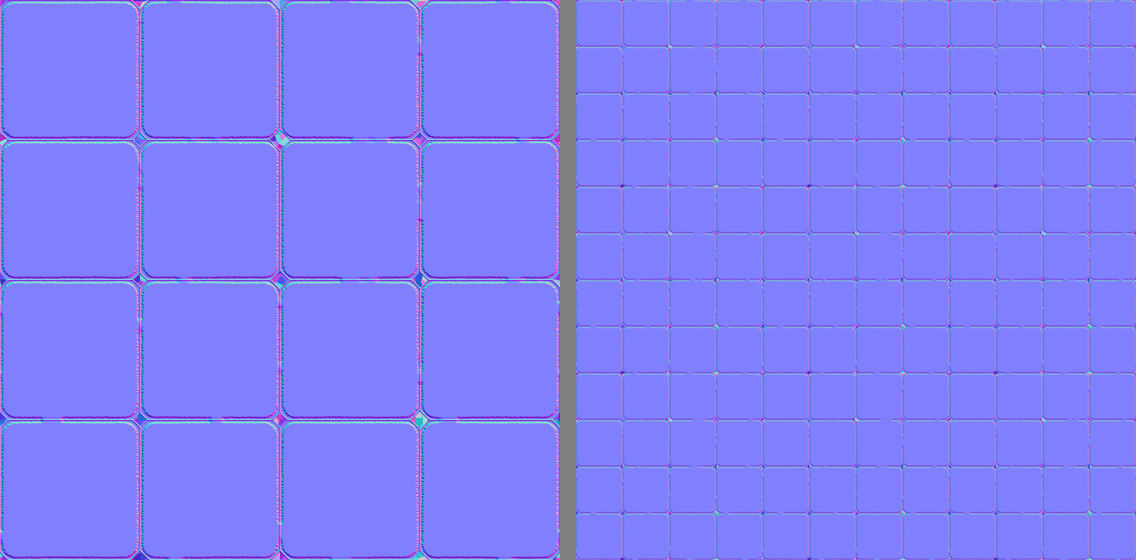
Left, the tile; right, the same tile 3 across and 3 down.
This texture map is drawn by a Shadertoy shader. Its source:

```glsl
// Tangent-space normal map of a 4 x 4 grid of flat rounded tiles with worn joints.
// A height field (bevels, joint ridge, diamond at each crossing) is differentiated;
// wrapped cellular noise chips the edges and layered sines fade parts of the joints.

const float TAU = 6.2831853;
const float TILES = 4.0;          // repeats across and down
const float GRIT_CELLS = 256.0;   // chips across the canvas
const float FACET_CELLS = 80.0;   // facets across the canvas
const float JOINT_HALF = 0.018;   // lengths below are in tile widths
const float CORNER_RADIUS = 0.095;
const float BEVEL = 0.007;
const float TILE_HEIGHT = 0.019;
const float RIDGE_HEIGHT = 0.007;

vec2 hash22(vec2 p) {
    vec3 h = fract(vec3(p.xyx) * vec3(0.1031, 0.1030, 0.0973));
    h += dot(h, h.yzx + 33.33);
    return fract((h.xx + h.yz) * h.zy);
}

// Wrapped cellular noise: xy = random pair of the nearest cell, z = distance to it
vec3 cellular(vec2 uv, float period) {
    vec2 p = uv * period, base = floor(p);
    vec3 nearest = vec3(0.0, 0.0, 9.0);
    for (int y = -1; y <= 1; y++)
    for (int x = -1; x <= 1; x++) {
        vec2 cell = base + vec2(x, y);
        vec2 id = mod(cell, period);
        float dist = length(cell + hash22(id) - p);
        if (dist < nearest.z) nearest = vec3(hash22(id + 41.0), dist);
    }
    return nearest;
}

float roundBox(vec2 p, float halfSize, float radius) {
    vec2 q = abs(p) - halfSize + radius;
    return length(max(q, 0.0)) + min(max(q.x, q.y), 0.0) - radius;
}

// Periodic sum of sines along a joint
float waves(float along, float phase) {
    return sin(TAU * (3.0 * along + phase)) + sin(TAU * (7.0 * along + 2.7 * phase))
         + 0.5 * sin(TAU * (17.0 * along + 5.1 * phase));
}

// Distance from a point to the nearest vertical and horizontal joint
vec2 jointDistance(vec2 p) {
    return 0.5 - abs(fract(p) - 0.5);
}

float diamondSize(vec2 crossing) {
    return mix(0.052, 0.080, hash22(crossing + 7.0).x);
}

float surfaceHeight(vec2 uv) {
    vec2 p = uv * TILES;
    vec2 e = jointDistance(p);
    vec2 nearestJoint = floor(p + 0.5);
    vec2 crossing = mod(nearestJoint, TILES);
    vec2 quadrant = step(nearestJoint, p);
    float diagonal = e.x + e.y;
    float vertical = smoothstep(-0.02, 0.02, e.y - e.x);

    // Wear along each joint, kept away from the crossings
    float waveX = waves(uv.x, hash22(vec2(crossing.y, 11.0)).x);
    float waveY = waves(uv.y, hash22(vec2(crossing.x, 23.0)).y);
    float wave = mix(waveX, waveY, vertical);
    float wear = mix(0.12, 1.0, smoothstep(-1.7, -1.1, wave));
    float depth = mix(1.0, wear, smoothstep(0.10, 0.18, diagonal));

    // Chipped tile edge
    float chip = cellular(uv, GRIT_CELLS).z - 0.45;
    float edge = roundBox(fract(p) - 0.5, 0.5 - JOINT_HALF, CORNER_RADIUS);
    edge += chip * mix(0.007, 0.013, vertical) + 0.0008 * wave;
    float gap = smoothstep(-BEVEL, BEVEL, edge);

    // Thin ridge in the joint and a collar around the crossing
    float size = diamondSize(crossing);
    float outside = smoothstep(size - 0.006, size + 0.006, diagonal);
    float ridge = outside * (1.0 - smoothstep(0.002, 0.008, min(e.x, e.y)));
    float collar = 1.0 - smoothstep(0.002, 0.010, abs(diagonal - size));
    collar *= mix(0.3, 1.6, hash22(crossing * 2.0 + quadrant + 61.0).y);
    return RIDGE_HEIGHT * (ridge + collar) - TILE_HEIGHT * depth * gap;
}

// Random tilt of the broken facets inside a crossing
vec2 facetSlope(vec2 uv) {
    vec2 p = uv * TILES;
    vec2 e = jointDistance(p);
    float size = diamondSize(mod(floor(p + 0.5), TILES));
    float inside = 1.0 - smoothstep(size - 0.012, size, e.x + e.y);
    return inside * 2.6 * (cellular(uv, FACET_CELLS).xy - 0.5);
}

vec3 surfaceNormal(vec2 uv, float span) {
    vec2 e = jointDistance(uv * TILES);
    if (min(e.x, e.y) > 0.05 && e.x + e.y > 0.16) return vec3(0.0, 0.0, 1.0);
    vec2 dx = vec2(span, 0.0), dy = vec2(0.0, span);
    vec2 rise = vec2(surfaceHeight(uv + dx) - surfaceHeight(uv - dx),
                     surfaceHeight(uv + dy) - surfaceHeight(uv - dy));
    vec2 slope = rise / (2.0 * span * TILES) + facetSlope(uv);
    return normalize(vec3(-slope, 1.0));
}

void mainImage(out vec4 fragColor, in vec2 fragCoord) {
    // Average four samples per pixel
    vec3 normal = vec3(0.0);
    for (int i = 0; i < 4; i++) {
        vec2 offset = vec2(i % 2, i / 2) * 0.5 - 0.25;
        normal += 0.25 * surfaceNormal((fragCoord + offset) / iResolution.xy, 0.0005);
    }
    fragColor = vec4(0.5 + 0.5 * normal, 1.0);
}
```
